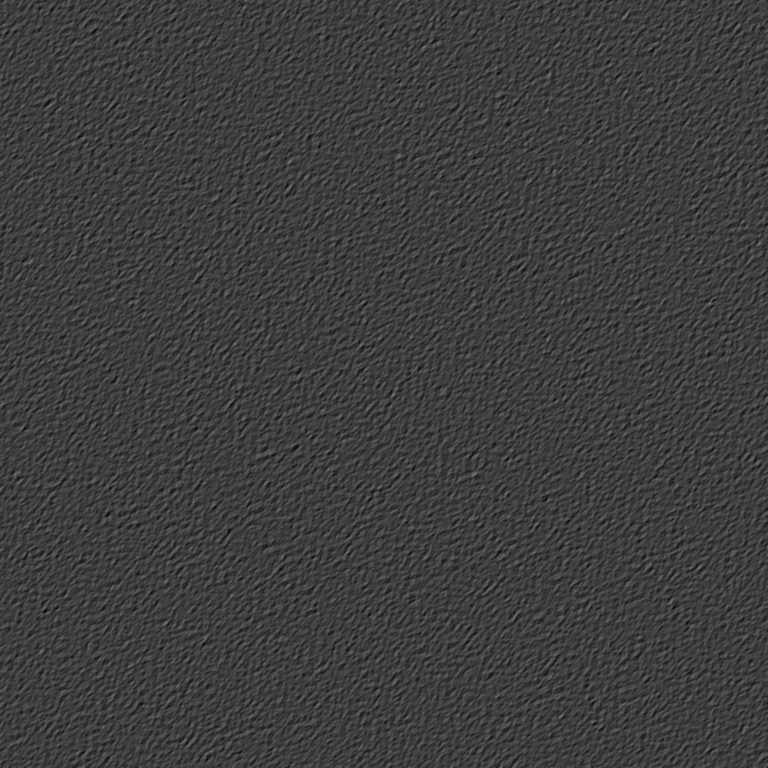
Write a three.js fragment shader that draws this texture.

```glsl
varying vec2 vUv;

const vec3 BASE_COLOR = vec3(0.242);
const float STREAK_ANGLE = 0.75;     // radians above the horizontal
const float GRAIN_FREQUENCY = 165.0; // cells per canvas across the streaks
const float STREAK_STRETCH = 1.55;   // length of grains relative to width
const float EMBOSS_STEP = 0.0010;    // half distance between height samples
const float RELIEF_CONTRAST = 0.275;
const float FINE_SCALE = 1.75;
const float FINE_GAIN = 0.4;
const float PATCH_FREQUENCY = 60.0;
const float PATCH_STRENGTH = 0.7;
const float DARKEST = 0.03;
const float LIGHTEST = 0.52;
const int OCTAVES = 2;

// Sineless hash giving a random gradient in [-1, 1]
vec2 hashGradient(vec2 cell) {
  vec3 h = fract(cell.xyx * vec3(0.1031, 0.1030, 0.0973));
  h += dot(h, h.yzx + 33.33);
  return 2.0 * fract((h.xx + h.yz) * h.zy) - 1.0;
}

float gradientNoise(vec2 p) {
  vec2 cell = floor(p);
  vec2 f = fract(p);
  vec2 w = f * f * f * (f * (f * 6.0 - 15.0) + 10.0);
  vec2 right = vec2(1.0, 0.0);
  vec2 up = vec2(0.0, 1.0);
  float bottom = mix(dot(hashGradient(cell), f),
                     dot(hashGradient(cell + right), f - right), w.x);
  float top = mix(dot(hashGradient(cell + up), f - up),
                  dot(hashGradient(cell + 1.0), f - 1.0), w.x);
  return mix(bottom, top, w.y);
}

mat2 rotation(float angle) {
  float c = cos(angle);
  float s = sin(angle);
  return mat2(c, s, -s, c);
}

// Rough surface; p.x runs along the streaks, p.y across them
float surfaceHeight(vec2 p) {
  vec2 q = p * GRAIN_FREQUENCY * vec2(1.0 / STREAK_STRETCH, 1.0);
  mat2 octaveTurn = rotation(0.6);
  float height = 0.0;
  float gain = 1.0;
  for (int i = 0; i < OCTAVES; i++) {
    q = octaveTurn * q + 17.3;
    height += gain * gradientNoise(q);
    q *= FINE_SCALE;
    gain *= FINE_GAIN;
  }
  return height;
}

void main() {
  // Emboss: slope of the surface towards a light at the upper left
  vec2 p = rotation(-STREAK_ANGLE) * vUv;
  vec2 towardLight = vec2(0.0, EMBOSS_STEP);
  float relief = surfaceHeight(p - towardLight) - surfaceHeight(p + towardLight);

  // Uneven depth of the grain
  float depth = 1.0 + PATCH_STRENGTH * gradientNoise(p * PATCH_FREQUENCY + 71.0);

  vec3 color = BASE_COLOR + RELIEF_CONTRAST * depth * relief;
  gl_FragColor = vec4(clamp(color, DARKEST, LIGHTEST), 1.0);
}
```
